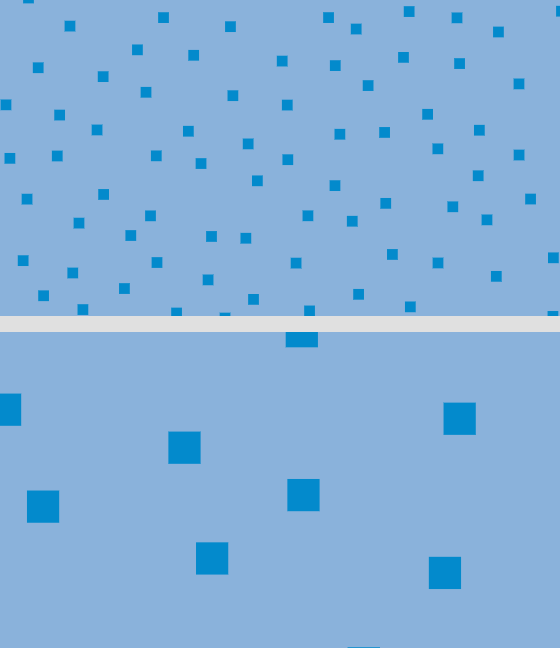
Top, the full canvas; bottom, a detail of the centre.
Write a Shadertoy shader that draws this pattern.

```glsl
const vec3 BACKGROUND = vec3(0.54, 0.70, 0.86);
const vec3 SQUARE_COLOR = vec3(0.01, 0.54, 0.80);
const float HALF_SIDE = 0.017;    // half a square's side, in canvas heights
const float SPACING = 0.169;      // distance between neighbours in a row
const float ROW_RATIO = 0.866;    // row height relative to spacing
const float JITTER = 0.27;        // largest shift, keeps squares inside their cells
const float LATTICE_ANGLE = 0.37; // tilt that hides the rows
const float TAU = 6.2831853;

vec2 hash22(vec2 p) {
    vec3 q = fract(p.xyx * vec3(0.1031, 0.1030, 0.0973));
    q += dot(q, q.yzx + 33.33);
    return fract((q.xx + q.yz) * q.zy);
}

mat2 rotation(float angle) {
    float c = cos(angle), s = sin(angle);
    return mat2(c, s, -s, c);
}

float squareDistance(vec2 p, float halfSide) {
    vec2 d = abs(p) - halfSide;
    return length(max(d, 0.0)) + min(max(d.x, d.y), 0.0);
}

// Offset from the jittered centre of the surrounding staggered cell
vec2 scatterOffset(vec2 p) {
    mat2 tilt = rotation(LATTICE_ANGLE);
    vec2 q = tilt * p / SPACING;

    float row = floor(q.y / ROW_RATIO);
    float stagger = 0.5 * mod(row, 2.0);
    vec2 cell = vec2(floor(q.x - stagger), row);
    vec2 center = (cell + 0.5) * vec2(1.0, ROW_RATIO) + vec2(stagger, 0.0);

    // Even spread over a disc
    vec2 h = hash22(cell + 57.0);
    float angle = TAU * h.x;
    center += JITTER * sqrt(h.y) * vec2(cos(angle), sin(angle));

    // Undo the tilt so that the squares stay upright
    return transpose(tilt) * (q - center) * SPACING;
}

void mainImage(out vec4 fragColor, in vec2 fragCoord) {
    vec2 p = fragCoord / iResolution.y;
    float pixel = 1.0 / iResolution.y;

    float d = squareDistance(scatterOffset(p), HALF_SIDE);
    float coverage = clamp(0.5 - d / pixel, 0.0, 1.0);

    fragColor = vec4(mix(BACKGROUND, SQUARE_COLOR, coverage), 1.0);
}
```
